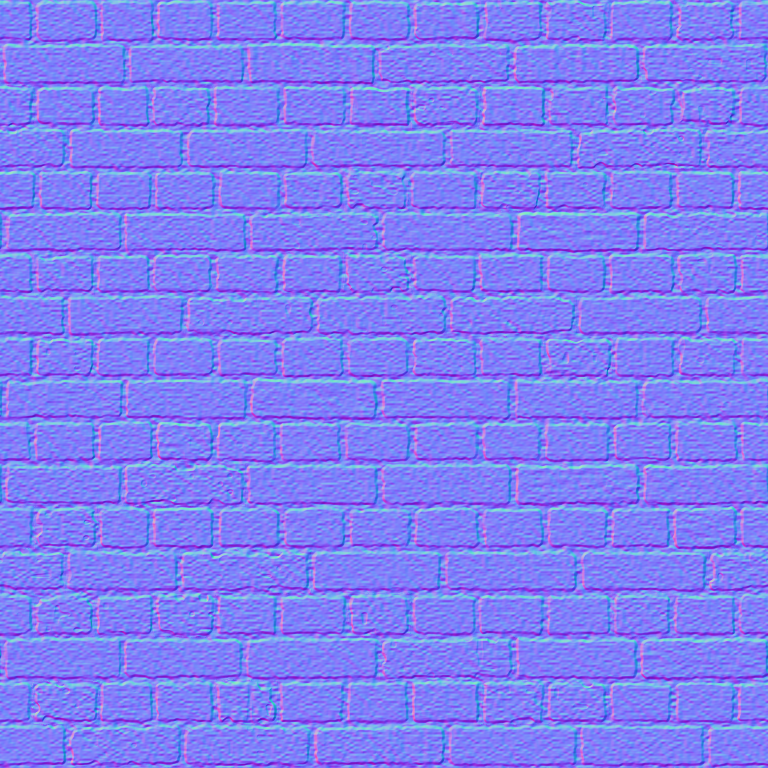
Write a Shadertoy shader that draws this texture map.

```glsl
// Tangent-space normal map of an old brick wall: 18 courses that alternate
// stretchers (6 across) and headers (12 across). A height field built from
// rounded boxes and tiling value noise is differentiated and colour-encoded.

const float TAU = 6.2831853;
const float COURSES = 18.0;
const float JOINT = 0.0086;      // mortar width
const float RELIEF = 0.0039;     // height of a brick above the mortar
const float SAMPLE_STEP = 0.0008;
const float BLUE_LEVEL = 0.98;   // slight loss of blue from unresolved grain

float hash(vec2 p) {
    vec3 q = fract(p.xyx * 0.1031);
    q += dot(q, q.yzx + 33.33);
    return fract((q.x + q.y) * q.z);
}

// Value noise in 0..1 that tiles over the unit square.
float noise(vec2 uv, vec2 cells, float seed) {
    vec2 x = uv * cells;
    vec2 i = floor(x);
    vec2 f = x - i;
    f = f * f * (3.0 - 2.0 * f);
    vec2 a = mod(i, cells) + seed;
    vec2 b = mod(i + 1.0, cells) + seed;
    return mix(mix(hash(a), hash(vec2(b.x, a.y)), f.x),
               mix(hash(vec2(a.x, b.y)), hash(b), f.x), f.y);
}

// Uneven laying: broad drift of the courses plus wavy, ragged edges.
vec2 layUnevenly(vec2 uv) {
    float pull = smoothstep(0.09, 0.24, uv.x) * (1.0 - smoothstep(0.3, 0.8, uv.x));
    vec2 drift = vec2(0.003 - 0.015 * pull, 0.004 - 0.004 * cos(TAU * (uv.y + 0.08)));
    vec2 wave = vec2(noise(uv, vec2(30.0), 11.0), noise(uv, vec2(24.0), 57.0)) - 0.5;
    vec2 rag = vec2(noise(uv, vec2(170.0), 23.0), noise(uv, vec2(170.0), 91.0)) - 0.5;
    return uv - drift + 0.0024 * wave + 0.0021 * rag;
}

float jointShift(float joint, float count, float course, float spread) {
    return (hash(vec2(mod(joint, count), course) + 7.0) - 0.5) * spread;
}

float roundedBox(vec2 p, vec2 halfSize, float radius) {
    vec2 q = abs(p) - halfSize + radius;
    return length(max(q, 0.0)) + min(max(q.x, q.y), 0.0) - radius;
}

// Signed distance to the brick at p; also gives its id and its relative height.
float brickDistance(vec2 p, out vec2 id, out float rise) {
    float y = p.y * COURSES;
    float course = mod(floor(y), COURSES);
    bool header = mod(course, 2.0) > 0.5;
    float pairIndex = floor(course * 0.5);
    float odd = mod(pairIndex, 2.0);
    float stagger = header ? 0.5 : 0.5 * (pairIndex < 3.5 ? 1.0 - odd : odd);
    float count = header ? 12.0 : 6.0;
    float spread = header ? 0.08 : 0.05;

    float x = p.x * count - stagger;
    float i = floor(x - jointShift(round(x), count, course, spread));
    float left = i + jointShift(i, count, course, spread);
    float right = i + 1.0 + jointShift(i + 1.0, count, course, spread);
    id = vec2(mod(i, count), course);

    vec2 local = vec2((x - 0.5 * (left + right)) / count, (fract(y) - 0.5) / COURSES);
    vec2 halfSize = 0.5 * vec2((right - left) / count, 1.0 / COURSES) - 0.5 * JOINT;
    halfSize.y += (hash(id + 31.0) - 0.5) * 0.0016;
    local.y += local.x * (hash(id + 47.0) - 0.5) * 0.03;
    rise = local.y / halfSize.y;
    return roundedBox(local, halfSize, 0.003 + 0.005 * hash(id + 63.0));
}

float wallHeight(vec2 uv) {
    vec2 id;
    float rise;
    float d = brickDistance(layUnevenly(uv), id, rise);
    float wear = hash(id + 83.0);
    wear *= wear * wear;

    // Chipped borders, then a crisp lower edge and a softer upper one.
    d += 0.006 * wear * smoothstep(0.6, 0.9, noise(uv, vec2(64.0), 139.0));
    float soft = mix(0.0020, 0.0025, smoothstep(-0.6, 0.6, rise));
    float brick = 1.0 - smoothstep(-soft, soft, d);
    float h = RELIEF * brick;

    // Crumbly mortar, then sandy grain over faint lumps.
    h += 0.0026 * (1.0 - brick) * noise(uv, vec2(130.0, 210.0), 311.0);
    h += (0.0012 + 0.0006 * wear) * noise(uv, vec2(190.0, 320.0), 171.0);
    h += 0.0008 * noise(uv + vec2(0.0, uv.x), vec2(70.0, 110.0), 203.0);

    // Pits in worn bricks, and fine grooves on a few.
    float pit = smoothstep(0.8, 0.95, noise(uv, vec2(80.0, 100.0), 241.0));
    h -= 0.0016 * wear * pit * brick;
    float grooved = step(0.9, hash(id + 109.0));
    vec2 grooveCells = hash(id + 127.0) < 0.5 ? vec2(140.0, 14.0) : vec2(40.0, 170.0);
    h += 0.0012 * grooved * brick * noise(uv, grooveCells, 277.0);
    return h;
}

vec2 heightSlope(vec2 uv, float e) {
    vec2 s = vec2(e, 0.0);
    return vec2(wallHeight(uv + s.xy) - wallHeight(uv - s.xy),
                wallHeight(uv + s.yx) - wallHeight(uv - s.yx)) / (2.0 * e);
}

void mainImage(out vec4 fragColor, in vec2 fragCoord) {
    vec2 uv = fragCoord / iResolution.xy;
    vec2 slope = heightSlope(uv, SAMPLE_STEP);
    // Red follows the rise to the right, green the fall upward.
    vec3 normal = normalize(vec3(0.9 * slope.x, -slope.y, 1.0));
    fragColor = vec4((0.5 + 0.5 * normal) * vec3(1.0, 1.0, BLUE_LEVEL), 1.0);
}
```
